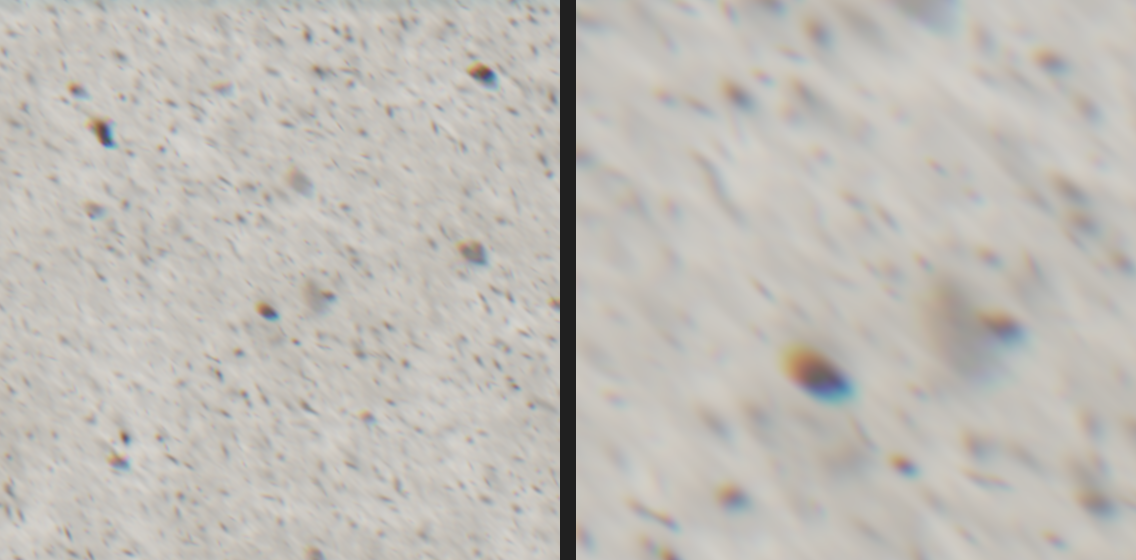
Left: the whole. Right: its middle third, enlarged.
Reproduce this texture procedurally as a WebGL 2 fragment shader.

```glsl
#version 300 es
precision highp float;

#define PAPER vec3(0.782, 0.768, 0.744)
#define STREAK_ANGLE -0.76
#define GRAIN_CELLS 31.0
#define GRAIN_DEPTH 0.26
#define FINE_DEPTH 0.13
#define SMUDGE_DEPTH 0.13
#define PIT_CELLS 6.0
#define PIT_CHANCE 0.50
#define PIT_DEPTH 0.64
#define FRINGE 0.0043
#define MOTTLE 0.105
#define CLOUD 0.036

uniform vec2 u_resolution;
out vec4 fragColor;

// Integer hash: three random values in 0..1 per cell and layer
vec3 hash3(vec2 cell, int layer) {
    uvec3 v = uvec3(ivec3(ivec2(cell), layer));
    v = v * 1664525u + 1013904223u;
    v.x += v.y * v.z; v.y += v.z * v.x; v.z += v.x * v.y;
    v ^= v >> 16u;
    v.x += v.y * v.z; v.y += v.z * v.x; v.z += v.x * v.y;
    return vec3(v >> 8u) / 16777216.0;
}

float valueNoise(vec2 p, int layer) {
    vec2 i = floor(p), f = fract(p);
    f = f * f * (3.0 - 2.0 * f);
    float low = mix(hash3(i, layer).x, hash3(i + vec2(1, 0), layer).x, f.x);
    float high = mix(hash3(i + vec2(0, 1), layer).x, hash3(i + vec2(1, 1), layer).x, f.x);
    return mix(low, high, f.y);
}

// Coordinates along and across a direction
vec2 alongAcross(vec2 p, float angle) {
    float c = cos(angle), s = sin(angle);
    return vec2(c * p.x + s * p.y, c * p.y - s * p.x);
}

// Soft elongated specks, one per jittered cell
float grains(vec2 p, float cells, int layer) {
    vec2 q = p * cells, home = floor(q);
    float sum = 0.0;
    for (int y = -1; y <= 1; y++)
    for (int x = -1; x <= 1; x++) {
        vec2 cell = home + vec2(x, y);
        vec3 place = hash3(cell, layer), form = hash3(cell, layer + 1);
        vec2 d = alongAcross(q - cell - place.xy, STREAK_ANGLE + (form.x - 0.5) * 1.1);
        d /= vec2(mix(0.20, 0.42, form.y), mix(0.12, 0.22, form.z));
        sum += place.z * place.z * place.z * exp(-dot(d, d));
    }
    return sum;
}

// Sparse larger pits with ragged rims
float pits(vec2 p) {
    vec2 q = p * PIT_CELLS, home = floor(q);
    float rag = valueNoise(p * 70.0, 20) - 0.5;
    float sum = 0.0;
    for (int y = -1; y <= 1; y++)
    for (int x = -1; x <= 1; x++) {
        vec2 cell = home + vec2(x, y);
        vec3 place = hash3(cell, 21), form = hash3(cell, 22);
        if (place.z > PIT_CHANCE) continue;
        vec2 d = alongAcross(q - cell - place.xy, STREAK_ANGLE + (form.x - 0.5) * 1.2);
        float radius = mix(0.085, 0.16, form.y * form.y);
        float rim = length(d / vec2(1.25, 0.9)) / radius + rag * 0.7;
        sum += mix(0.28, 1.0, form.z * form.z) * (1.0 - smoothstep(0.2, 1.3, rim));
    }
    return sum;
}

// Directional mottling at three sizes, centred on zero
float mottle(vec2 p) {
    vec2 q = alongAcross(p, STREAK_ANGLE);
    float patches = valueNoise(q * vec2(22.0, 38.0), 32) - 0.5;
    float streaks = valueNoise(q * vec2(45.0, 90.0), 30) - 0.5;
    float fibres = valueNoise(q * vec2(90.0, 170.0), 31) - 0.5;
    return patches * 0.5 + streaks * 0.65 + fibres * 0.35;
}

// Darkening at a point, with a fringe displacement in canvas units
float darkness(vec2 p, vec2 shift) {
    vec2 near = p - shift;
    float crowd = mix(0.5, 1.5, valueNoise(p * 9.0, 40));
    float specks = GRAIN_DEPTH * grains(near, GRAIN_CELLS, 1)
                 + FINE_DEPTH * grains(near, GRAIN_CELLS * 1.5, 5)
                 + SMUDGE_DEPTH * grains(near, GRAIN_CELLS * 0.58, 9);
    return crowd * specks + MOTTLE * mottle(near) + PIT_DEPTH * pits(p - shift * 1.8);
}

void main() {
    vec2 p = gl_FragCoord.xy / min(u_resolution.x, u_resolution.y);
    vec2 shift = FRINGE * vec2(0.75, -0.66);

    // Red falls to the lower right of each mark, blue to the upper left
    vec3 dark = vec3(darkness(p, shift), darkness(p, vec2(0.0)), darkness(p, -shift));

    // Broad unevenness, and a cool band along the top edge
    float cloud = valueNoise(p * 5.0, 50) + valueNoise(p * 12.0, 51) - 1.0;
    float top = smoothstep(0.97, 1.0, gl_FragCoord.y / u_resolution.y);
    vec3 paper = PAPER + cloud * CLOUD * vec3(0.8, 0.9, 1.1);
    paper -= top * vec3(0.070, 0.035, 0.025);

    vec3 color = paper * (1.0 - min(dark, vec3(0.78)));
    fragColor = vec4(clamp(color, 0.0, 1.0), 1.0);
}
```
